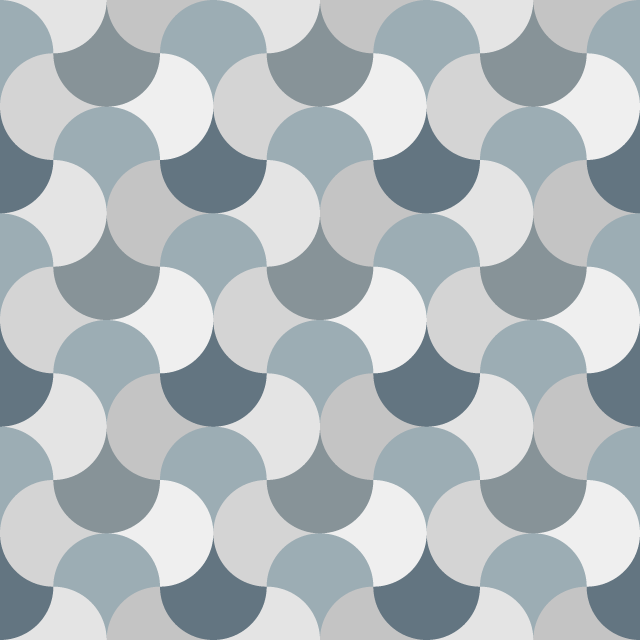
Write a WebGL 2 fragment shader that draws this pattern.

```glsl
#version 300 es
precision highp float;
// Interlocking fan tiles: each has a half-disc head and tapers to a cusp.
// A unit grid holds one quarter arc per cell, splitting it between two fans
// centred on opposite corners; the colours repeat every four cells.

uniform vec2 u_resolution;
out vec4 fragColor;

const float REPEATS = 3.0;          // pattern repeats across and down
const float CELLS_PER_REPEAT = 4.0;
const float HEAD_RADIUS = 1.0;      // in cells
const int SAMPLES = 4;              // antialiasing samples per axis

const vec3 MIST_BLUE = vec3(0.612, 0.678, 0.706);
const vec3 SLATE     = vec3(0.388, 0.459, 0.506);
const vec3 STEEL     = vec3(0.529, 0.576, 0.596);
const vec3 WHITE     = vec3(0.937);
const vec3 PEARL     = vec3(0.894);
const vec3 SILVER    = vec3(0.831);
const vec3 ASH       = vec3(0.769);

// Fans of the first kind point right or down, the others left or up.
bool isFirstKind(ivec2 center) {
    return ((center.x + center.y) & 3) == 1;
}

bool isHorizontal(ivec2 center) {
    return (center.x & 1) == 1;
}

// Unit vector from the cusp towards the round head.
vec2 headDirection(ivec2 center) {
    float side = isFirstKind(center) ? 1.0 : -1.0;
    return isHorizontal(center) ? vec2(side, 0.0) : vec2(0.0, -side);
}

vec3 fanColor(ivec2 center) {
    bool firstKind = isFirstKind(center);
    int column = center.x & 3;
    if (isHorizontal(center)) {
        if (firstKind) return column == 3 ? WHITE : PEARL;
        return column == 1 ? SILVER : ASH;
    }
    if (!firstKind) return MIST_BLUE;
    return column == 0 ? SLATE : STEEL;
}

vec3 fanPattern(vec2 p) {
    ivec2 cell = ivec2(floor(p));

    // Fan centres lie on the corners whose coordinates have an odd sum.
    bool oddCell = ((cell.x + cell.y) & 1) == 1;
    ivec2 headCenter = cell + (oddCell ? ivec2(0, 0) : ivec2(1, 0));
    ivec2 tailCenter = cell + (oddCell ? ivec2(1, 1) : ivec2(0, 1));

    // The head belongs to the fan that points into this cell.
    vec2 toMiddle = vec2(cell) + 0.5 - vec2(headCenter);
    if (dot(toMiddle, headDirection(headCenter)) < 0.0) {
        ivec2 other = headCenter;
        headCenter = tailCenter;
        tailCenter = other;
    }
    bool insideHead = distance(p, vec2(headCenter)) < HEAD_RADIUS;
    return fanColor(insideHead ? headCenter : tailCenter);
}

void main() {
    vec2 cellScale = REPEATS * CELLS_PER_REPEAT / u_resolution;
    vec2 pixelCorner = gl_FragCoord.xy - 0.5;

    // Average a regular grid of samples to smooth arcs and cusps.
    vec3 total = vec3(0.0);
    for (int j = 0; j < SAMPLES; j++) {
        for (int i = 0; i < SAMPLES; i++) {
            vec2 offset = (vec2(i, j) + 0.5) / float(SAMPLES);
            total += fanPattern((pixelCorner + offset) * cellScale);
        }
    }
    fragColor = vec4(total / float(SAMPLES * SAMPLES), 1.0);
}
```
